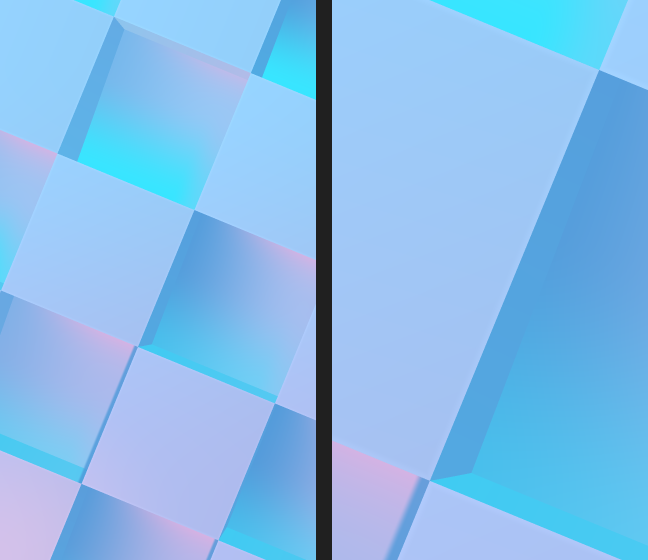
Left: the whole. Right: its middle third, enlarged.
Reproduce this background procedurally as a WebGL 1 fragment shader.

```glsl
precision highp float;
// Tilted checkerboard of raised square blocks and sunken trays in pastel light.

uniform vec2 u_resolution;

const float TILT = 0.391;                  // grid rotation in radians
const float CELL_SIZE = 0.2645;            // cell side, in canvas heights
const vec2 GRID_ORIGIN = vec2(0.065, 0.625);
const vec2 EYE = vec2(1.3, 0.0);           // viewpoint, in cells
const float DEPTH = 0.052;                 // wall width per cell from the eye

const vec3 SKY = vec3(0.58, 0.82, 0.99);
const vec3 LAVENDER = vec3(0.69, 0.74, 0.94);
const vec3 LILAC = vec3(0.83, 0.76, 0.92);
const vec3 BLUE = vec3(0.30, 0.60, 0.85);
const vec3 CYAN = vec3(0.22, 0.90, 1.00);
const vec3 PINK = vec3(0.88, 0.69, 0.88);

// Light over the whole canvas: sky blue above, lavender below.
vec3 ambientLight(vec2 p) {
  vec3 c = mix(LAVENDER, SKY, smoothstep(0.1, 0.9, p.y));
  float corner = 1.0 - smoothstep(0.0, 0.36, length(p - vec2(-0.28, 0.0)));
  return mix(c, LILAC, corner);
}

// Rotated grid coordinates: x runs right, y runs down.
vec2 toGrid(vec2 p) {
  vec2 d = vec2(p.x - GRID_ORIGIN.x, GRID_ORIGIN.y - p.y);
  float c = cos(TILT);
  float s = sin(TILT);
  return vec2(c * d.x + s * d.y, c * d.y - s * d.x) / CELL_SIZE;
}

// Tray floor: blue shadow at left, pink bounce on top, cyan glow below.
vec3 floorColor(vec2 q, vec2 cell, vec3 ambient) {
  float glow = cell.x + cell.y < 0.0 ? 1.0 : 0.48;
  float shade = cell.x < 0.0 ? 0.42 : 0.95;
  vec3 c = ambient * vec3(0.97, 0.97, 0.98);
  c = mix(c, BLUE, shade * (1.0 - smoothstep(-0.1, 0.95, q.x)));
  c = mix(c, PINK, 0.8 * exp(-6.5 * q.y) * smoothstep(0.0, 0.85, q.x));
  c = mix(c, CYAN, glow * smoothstep(0.35, 1.0, q.y));
  float rim = smoothstep(0.82, 1.0, q.x) * smoothstep(0.2, 0.6, q.y);
  return mix(c, LAVENDER, 0.3 * rim);
}

// Walls seen in perspective, mitred where they meet.
vec3 trayColor(vec2 q, vec2 cell, vec3 ambient) {
  float leftWidth = DEPTH * max(EYE.x - cell.x, 0.0) * mix(0.8, 1.2, q.y);
  float topWidth = DEPTH * max(EYE.y - cell.y, 0.0);
  float bottomWidth = DEPTH * max(cell.y + 1.0 - EYE.y, 0.0);
  float left = q.x / max(leftWidth, 0.0001);
  float top = q.y / max(topWidth, 0.0001);
  float bottom = (1.0 - q.y) / max(bottomWidth, 0.0001);
  float nearest = min(left, min(top, bottom));

  vec3 c = floorColor(q, cell, ambient);
  if (nearest < 1.0) {
    if (nearest == left) {
      c = mix(BLUE, ambient, cell.x < 0.0 ? 0.32 : 0.12);
      c = mix(c, CYAN, 0.15 * q.y);
    } else if (nearest == top) {
      c = mix(ambient * 0.94, PINK, 0.45 * q.x);
    } else {
      c = mix(mix(BLUE, CYAN, 0.65), ambient, 0.2 * q.x);
    }
  }
  // Dark seam beside the lower blocks.
  float seam = smoothstep(0.965, 0.985, q.x) * step(0.5, cell.y);
  return mix(c, BLUE, 0.8 * seam);
}

// Block top with a slight falloff and a faint lit rim.
vec3 blockColor(vec2 q, vec3 ambient) {
  vec2 edge = min(q, 1.0 - q);
  float rim = 1.0 - smoothstep(0.0, 0.018, min(edge.x, edge.y));
  return ambient * (1.015 - 0.025 * q.x) + 0.02 * rim;
}

vec3 scene(vec2 p) {
  vec2 g = toGrid(p);
  vec2 cell = floor(g);
  vec2 q = g - cell;
  vec3 ambient = ambientLight(p);
  bool raised = mod(cell.x + cell.y, 2.0) > 0.5;
  return raised ? blockColor(q, ambient) : trayColor(q, cell, ambient);
}

void main() {
  // Average 3 x 3 samples to smooth every edge.
  vec3 sum = vec3(0.0);
  for (int i = 0; i < 3; i++) {
    for (int j = 0; j < 3; j++) {
      vec2 offset = (vec2(float(i), float(j)) - 1.0) / 3.0;
      vec2 point = gl_FragCoord.xy + offset - vec2(0.5 * u_resolution.x, 0.0);
      sum += scene(point / u_resolution.y);
    }
  }
  gl_FragColor = vec4(sum / 9.0, 1.0);
}
```
